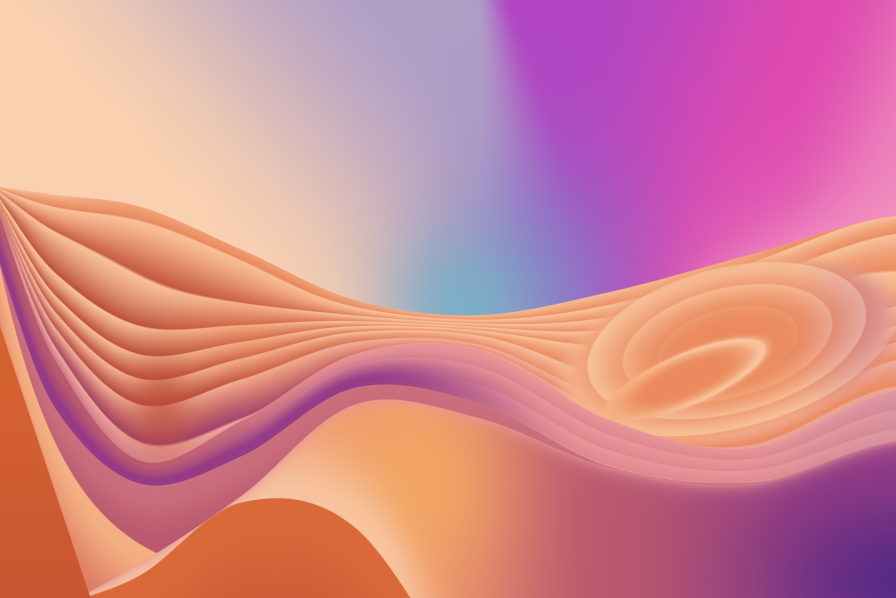
This background is drawn by a Shadertoy shader. Its source:

```glsl
// Silky peach and violet dunes folding under a pastel sunset sky

// Palette
const vec3 PEACH = vec3(0.98, 0.82, 0.69);
const vec3 APRICOT = vec3(0.96, 0.69, 0.51);
const vec3 CORAL = vec3(0.92, 0.54, 0.37);
const vec3 ORANGE = vec3(0.84, 0.38, 0.19);
const vec3 RUST = vec3(0.72, 0.28, 0.20);
const vec3 GOLD = vec3(0.95, 0.66, 0.38);
const vec3 ROSE = vec3(0.91, 0.59, 0.60);
const vec3 MAUVE = vec3(0.73, 0.35, 0.43);
const vec3 LILAC = vec3(0.69, 0.62, 0.78);
const vec3 PURPLE = vec3(0.70, 0.27, 0.76);
const vec3 PLUM = vec3(0.56, 0.21, 0.54);
const vec3 INDIGO = vec3(0.33, 0.16, 0.52);
const vec3 MAGENTA = vec3(0.87, 0.29, 0.69);
const vec3 PINK = vec3(0.95, 0.58, 0.75);
const vec3 BLUE = vec3(0.50, 0.46, 0.78);
const vec3 TEAL = vec3(0.47, 0.69, 0.78);

// Crest heights, knots spaced more closely toward the left
const float SKYLINE[9] = float[9](.688, .674, .654, .582, .498, .473, .512, .574, .639);
const float RIBBON_TOP[9] = float[9](.639, .395, .229, .297, .408, .414, .297, .250, .346);
const float RIBBON_LOW[9] = float[9](.561, .316, .191, .238, .352, .326, .219, .193, .248);
const float FRONT_DUNE[9] = float[9](-.08, -.02, .059, .172, .324, .301, .217, .191, .262);
const float NEAR_DUNE[9] = float[9](-.10, -.02, .039, .160, .117, -.17, -.40, -.50, -.50);
const float KNOT_POWER = 0.75;

// Folds and coil
const float FOLD_COUNT = 7.0;
const vec2 COIL_CENTER = vec2(0.814, 0.414);
const vec2 COIL_RADIUS = vec2(0.293, 0.147);
const float COIL_TILT = 0.25;
const vec2 CURL_CENTER = vec2(0.765, 0.365);
const vec2 CURL_RADIUS = vec2(0.145, 0.043);
const float CURL_TILT = 0.40;

// Catmull-Rom curve through evenly indexed knots
float curve(float k[9], float x) {
    float s = 8.0 * pow(clamp(x, 0.0, 1.0), KNOT_POWER);
    int i = min(int(s), 7);
    float t = s - float(i);
    float a = k[max(i - 1, 0)], b = k[i], c = k[i + 1], d = k[min(i + 2, 8)];
    return b + 0.5 * t * (c - a + t * (2.0*a - 5.0*b + 4.0*c - d + t * (3.0*(b - c) + d - a)));
}

float glow(vec2 p, vec2 center, vec2 radius) {
    vec2 q = (p - center) / radius;
    return exp(-dot(q, q));
}

// Tilted ellipse coordinates, unit length on the rim
vec2 ellipse(vec2 p, vec2 center, vec2 radius, float tilt) {
    vec2 q = (p - center) * vec2(1.5, 1.0);
    float c = cos(tilt), s = sin(tilt);
    return vec2(c*q.x + s*q.y, c*q.y - s*q.x) / radius;
}

// Smooth sawtooth: 0 on a lit crest, 1 in the crease beneath it
float fold(float q) {
    float f = fract(q), w = clamp(fwidth(q) * 1.5, 0.07, 1.0);
    float shade = f * (1.0 - smoothstep(1.0 - w, 1.0, f));
    return mix(shade, 0.4, smoothstep(0.4, 1.0, w));
}

void paint(inout vec3 col, vec3 layer, float d) {
    col = mix(col, layer, clamp(0.5 + d / max(fwidth(d), 1e-5), 0.0, 1.0));
}

vec3 sky(vec2 p, float skyline) {
    float drop = 1.0 - p.y;
    vec3 c = mix(PEACH, LILAC, smoothstep(0.13, 0.60, p.x + 0.6*(p.y - 0.75)));
    float edge = 0.55 + 0.14*drop, soft = 0.02 + 0.14*drop;
    float ray = p.x + 0.25*drop;
    vec3 violet = mix(PURPLE, MAGENTA, smoothstep(0.66, 0.93, ray));
    violet = mix(violet, PINK, 0.8*smoothstep(0.92, 1.10, ray));
    c = mix(c, violet, smoothstep(edge - soft, edge + soft, p.x));
    c = mix(c, BLUE, 0.75*glow(p, vec2(0.60, 0.52), vec2(0.12, 0.22)));
    c = mix(c, TEAL, 0.9*glow(p, vec2(0.52, 0.49), vec2(0.085, 0.12)));
    float haze = exp(-14.0*max(p.y - skyline, 0.0));
    return mix(c, PINK, 0.65*haze*smoothstep(0.70, 0.86, p.x));
}

// Stacked strands between the skyline and the ribbon
vec3 strands(vec2 p, float t) {
    float q = t*FOLD_COUNT + 0.45*sin(8.0*t + 7.0*p.x) + 0.8*p.x;
    float left = 1.0 - smoothstep(0.22, 0.48, p.x);
    vec3 light = mix(mix(PEACH, APRICOT, 0.5), ROSE, smoothstep(0.5, 1.0, t)*0.7);
    vec3 dark = mix(CORAL, RUST, left*smoothstep(0.0, 0.35, t));
    dark = mix(dark, PLUM, left*smoothstep(0.70, 1.0, t)*0.7);
    vec3 c = mix(light, dark, fold(q));
    c = mix(c, RUST, 0.65*glow(p, vec2(0.18, 0.33), vec2(0.035, 0.09)));
    return mix(c, CORAL, 0.45*glow(p, vec2(0.27, 0.44), vec2(0.08, 0.08)));
}

// Nested shells with a small curled tongue inside
vec3 coil(vec2 p, vec2 e) {
    float r = length(e);
    vec3 light = mix(CORAL, mix(PEACH, APRICOT, 0.5), smoothstep(0.25, 0.85, r));
    light = mix(light, mix(ROSE, LILAC, 0.25), 0.75*smoothstep(0.87, 1.0, p.x));
    vec3 c = mix(light, mix(CORAL, MAUVE, smoothstep(0.85, 1.0, p.x)*0.6), 0.6*fold(0.7*e.y - 5.0*r));
    float curl = length(ellipse(p, CURL_CENTER, CURL_RADIUS, CURL_TILT));
    paint(c, mix(CORAL, APRICOT, smoothstep(0.45, 1.0, curl)), 1.0 - curl);
    return mix(c, PEACH, 0.6*exp(-pow((curl - 0.95)*9.0, 2.0))*smoothstep(0.69, 0.80, p.x));
}

void mainImage(out vec4 fragColor, in vec2 fragCoord) {
    vec2 p = fragCoord / iResolution.xy;
    float skyline = curve(SKYLINE, p.x), top = curve(RIBBON_TOP, p.x);
    float low = curve(RIBBON_LOW, p.x), front = curve(FRONT_DUNE, p.x);
    float near = curve(NEAR_DUNE, p.x);
    vec3 col = sky(p, skyline);

    // Distant folds and the coil
    vec2 e = ellipse(p, COIL_CENTER, COIL_RADIUS, COIL_TILT);
    vec3 dunes = strands(p, (skyline - p.y) / (skyline - top));
    dunes = mix(dunes, coil(p, e), 1.0 - smoothstep(0.86, 1.06, length(e)));
    paint(col, dunes, skyline - p.y);

    // Satin ribbon
    float across = (top - p.y) / (top - low);
    float right = smoothstep(0.40, 0.65, p.x);
    vec3 ribbon = mix(mix(MAUVE, ROSE, smoothstep(0.15, 0.42, p.x)), PLUM, smoothstep(0.1, 0.9, across)*(1.0 - right));
    ribbon = mix(ribbon, mix(ROSE, LILAC, 0.35), 0.6*smoothstep(0.8, 1.0, p.x));
    ribbon = mix(ribbon, MAUVE, 0.25*fold(across*3.0));
    paint(col, ribbon, top - p.y);

    // Mauve slope under the ribbon, then the pale bank on the left
    vec3 slope = mix(mix(MAUVE, ROSE, 0.35), MAUVE, smoothstep(0.0, 0.10, low - p.y));
    paint(col, slope, low - p.y);
    float bank = 0.02 + 0.535*exp(-13.0*p.x) - p.y;
    paint(col, mix(APRICOT, mix(CORAL, MAUVE, 0.3), smoothstep(0.0, 0.17, bank)), bank);

    // Broad front dune, from gold to indigo
    vec3 body = mix(mix(APRICOT, CORAL, 0.6), MAUVE, smoothstep(0.45, 0.68, p.x));
    body = mix(body, PLUM, 0.8*smoothstep(0.65, 0.95, p.x));
    body = mix(body, GOLD, 0.8*glow(p, vec2(0.47, 0.19), vec2(0.09, 0.15)));
    body = mix(body, INDIGO, 0.95*glow(p, vec2(1.02, 0.03), vec2(0.15, 0.14)));
    body = mix(body, PEACH, 0.75*exp(-pow(max(p.y - near, 0.0)/0.10, 2.0))*(1.0 - smoothstep(0.43, 0.53, p.x)));
    body = mix(body, ROSE, 0.7*exp(-90.0*max(front - p.y, 0.0)));
    paint(col, body, front - p.y);

    // Orange foreground
    paint(col, mix(mix(ORANGE, CORAL, 0.2), RUST, 0.35*smoothstep(0.0, 0.2, near - p.y)), near - p.y);
    float face = 0.455 - 4.5*p.x - p.y;
    paint(col, mix(ORANGE, RUST, 0.4*smoothstep(0.4, 0.0, p.y)), face);
    fragColor = vec4(col, 1.0);
}
```
